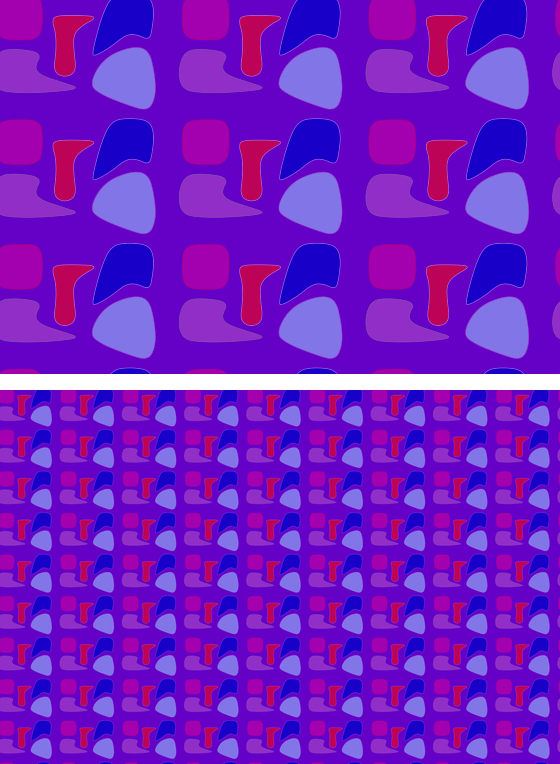
Top, the tile; bottom, the same tile 3 across and 3 down.
Write a Shadertoy shader that draws this pattern.

```glsl
#define REPEATS 3.0
#define TILE vec2(256.0, 170.6667)
#define SHIFT vec2(16.0, 14.6667)
#define LINE_WIDTH 0.9
#define CURVE_STEPS 8
#define GROUND vec3(0.395, 0.0, 0.78)
#define MAGENTA vec3(0.64, 0.0, 0.69)
#define VIOLET vec3(0.57, 0.18, 0.78)
#define CRIMSON vec3(0.74, 0.01, 0.34)
#define BLUE vec3(0.10, 0.0, 0.79)
#define LAVENDER vec3(0.51, 0.46, 0.91)
#define LILAC vec3(0.76, 0.64, 0.94)

const vec2 NONE = vec2(0.0);   // pads the unused end of a control list

// Signed distance to a closed quadratic B-spline with n control points
float blobDistance(vec2 p, vec2 ctrl[12], int n) {
    float nearest = 1e9, side = 1.0;
    vec2 a = 0.5 * (ctrl[n - 1] + ctrl[0]);
    for (int i = 0; i < n; i++) {
        vec2 start = a, bend = ctrl[i];
        vec2 end = 0.5 * (bend + ctrl[(i + 1) % n]);
        for (int k = 1; k <= CURVE_STEPS; k++) {
            float t = float(k) / float(CURVE_STEPS);
            vec2 b = mix(mix(start, bend, t), mix(bend, end, t), t);
            vec2 e = b - a, w = p - a;
            vec2 off = w - e * clamp(dot(w, e) / dot(e, e), 0.0, 1.0);
            nearest = min(nearest, dot(off, off));
            // Each edge crossed by a horizontal ray swaps inside and outside
            if ((a.y > p.y) != (b.y > p.y) && w.x < e.x * w.y / e.y) side = -side;
            a = b;
        }
    }
    return side * sqrt(nearest);
}

// Fill and thin outline, softened over one pixel
void paint(inout vec3 color, float d, vec3 fill, vec3 outline, float pixel) {
    color = mix(color, fill, clamp(0.5 - d / pixel, 0.0, 1.0));
    float stroke = clamp(0.5 + (0.5 * LINE_WIDTH - abs(d)) / pixel, 0.0, 1.0);
    color = mix(color, outline, stroke * min(1.0, LINE_WIDTH / pixel));
}

void mainImage(out vec4 fragColor, in vec2 fragCoord) {
    vec2 uv = fragCoord / iResolution.xy;
    uv.y = 1.0 - uv.y;
    vec2 p = mod(uv * REPEATS * TILE + SHIFT, TILE);
    float pixel = REPEATS * TILE.x / iResolution.x;

    // Control polygons in tile units, y downwards
    vec2 cushion[12] = vec2[12](
        vec2(42, 7.5), vec2(72, 9), vec2(75, 39), vec2(71, 68),
        vec2(40, 70), vec2(12, 67), vec2(9, 36), vec2(13, 10),
        NONE, NONE, NONE, NONE);
    vec2 boot[12] = vec2[12](
        vec2(13, 84), vec2(40, 81.5), vec2(74, 87), vec2(63, 107),
        vec2(72, 118), vec2(100, 127), vec2(128, 136), vec2(84, 141),
        vec2(40, 142), vec2(10, 138), vec2(4, 112), NONE);
    vec2 stem[12] = vec2[12](
        vec2(90, 36.5), vec2(116, 35.5), vec2(152, 37), vec2(128, 50),
        vec2(117, 62), vec2(117, 82), vec2(121, 113), vec2(105, 121),
        vec2(89, 113), vec2(93, 85), vec2(92.5, 60), vec2(88, 46));
    vec2 wing[12] = vec2[12](
        vec2(142, 88), vec2(146, 91.5), vec2(168, 79), vec2(188, 62.5),
        vec2(203, 61.5), vec2(221, 70), vec2(225, 52), vec2(227.5, 28),
        vec2(221, 9), vec2(194, 5.5), vec2(169, 9), vec2(155, 38));
    vec2 pebble[12] = vec2[12](
        vec2(138, 130), vec2(158, 94), vec2(196, 78), vec2(220, 82),
        vec2(228, 114), vec2(230, 145), vec2(220, 167), vec2(192, 159),
        vec2(154, 144), NONE, NONE, NONE);

    vec3 color = GROUND;
    paint(color, blobDistance(p, cushion, 8), MAGENTA, CRIMSON, pixel);
    paint(color, blobDistance(p, boot, 11), VIOLET, vec3(0.51, 0.42, 0.62), pixel);
    paint(color, blobDistance(p, stem, 12), CRIMSON, LILAC, pixel);
    paint(color, blobDistance(p, wing, 12), BLUE, LILAC, pixel);
    paint(color, blobDistance(p, pebble, 9), LAVENDER, vec3(0.66, 0.22, 0.74), pixel);
    fragColor = vec4(color, 1.0);
}
```
